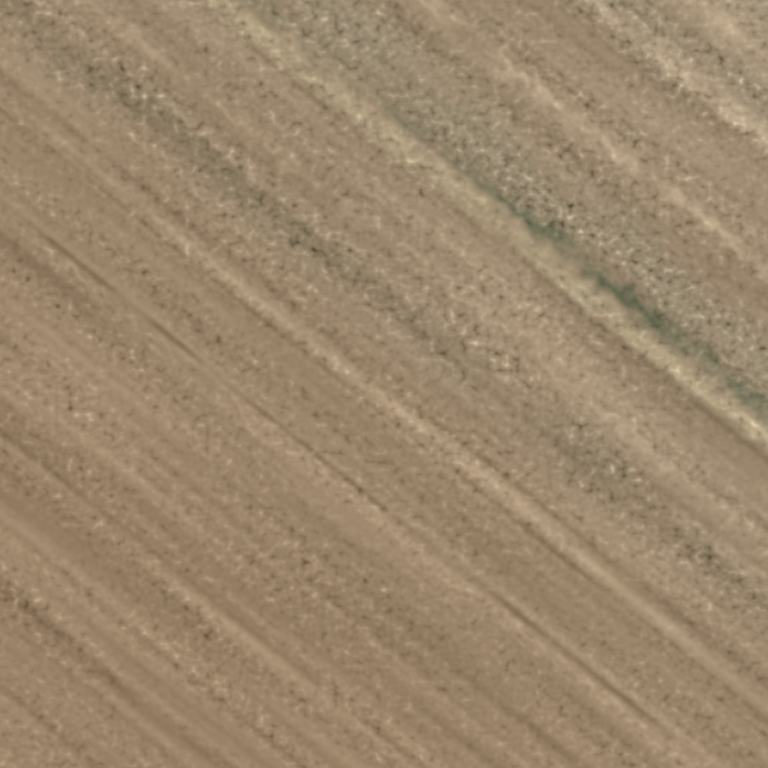
Reproduce this texture procedurally as a WebGL 2 fragment shader.

```glsl
#version 300 es
precision highp float;

uniform vec2 u_resolution;
out vec4 fragColor;

vec2 hashGradient(vec2 cell) {
    vec3 p = fract(cell.xyx * vec3(0.1031, 0.1030, 0.0973));
    p += dot(p, p.yzx + 33.33);
    float angle = 6.2832 * fract((p.x + p.y) * p.z);
    return vec2(cos(angle), sin(angle));
}

float gradientNoise(vec2 p) {
    vec2 i = floor(p), f = fract(p);
    vec2 w = f * f * f * (f * (f * 6.0 - 15.0) + 10.0);
    float a = dot(hashGradient(i), f);
    float b = dot(hashGradient(i + vec2(1, 0)), f - vec2(1, 0));
    float c = dot(hashGradient(i + vec2(0, 1)), f - vec2(0, 1));
    float d = dot(hashGradient(i + vec2(1, 1)), f - vec2(1, 1));
    return mix(mix(a, b, w.x), mix(c, d, w.x), w.y);
}

// Soft stripe at a given distance across the field
float stripe(float across, float center, float width) {
    float t = (across - center) / width;
    return exp(-t * t);
}

// Plough streaks: noise stretched along the furrows
float streaks(float along, float across) {
    float sum = 0.0, gain = 1.0;
    vec2 p = vec2(along * 1.3, across * 15.0);
    for (int i = 0; i < 4; i++) {
        sum += gain * gradientNoise(p + float(i) * 37.0);
        p *= vec2(1.5, 1.9);
        gain *= 0.9;
    }
    return sum;
}

// Clods and stubble: mostly faint, with sparse strong flecks
float grain(vec2 p) {
    float fleck = gradientNoise(p * vec2(72.0, 84.0) + 11.0)
                + 0.8 * gradientNoise(p * vec2(125.0, 140.0) + 23.0);
    return fleck * (0.5 + 1.6 * abs(fleck)) + 0.25 * gradientNoise(p * 210.0);
}

void main() {
    vec2 uv = gl_FragCoord.xy / u_resolution;

    // Furrow coordinates, slightly bent
    float along = dot(uv, vec2(0.782, -0.623));
    float across = dot(uv, vec2(0.623, 0.782));
    across += 0.004 * gradientNoise(vec2(along * 4.0, across * 3.0));
    float ragged = across + 0.016 * gradientNoise(uv * 48.0);
    float patches = 0.8 + 1.1 * gradientNoise(vec2(along * 7.0, across * 16.0) + 5.0);

    // Weedy strips
    float weeds = 0.7 * stripe(ragged, 0.785, 0.028)
                + 0.9 * stripe(ragged, 1.03, 0.045)
                + 0.6 * smoothstep(1.15, 1.36, ragged)
                + 0.25 * smoothstep(0.6, 0.9, across);
    weeds = clamp(weeds * patches, 0.0, 1.0);

    // Even furrows, clearest toward the lower left
    float furrow = sin(across * 195.0 + 3.0 * gradientNoise(vec2(along * 2.0, across * 6.0)));
    float tone = 0.015 * furrow * (1.0 - smoothstep(0.4, 0.75, across));
    tone += 0.052 * streaks(along, across);

    // Wheel tracks: dark ruts beside pale ridges
    float wear = clamp(0.9 + 1.6 * gradientNoise(vec2(along * 13.0, across * 25.0)), 0.2, 1.3);
    tone -= wear * (0.085 * stripe(across, 0.577, 0.0045)
                  + 0.06 * stripe(across, 0.707, 0.005)
                  + 0.05 * stripe(across, 0.671, 0.004)
                  + 0.05 * stripe(across, 0.344, 0.005)
                  + 0.05 * stripe(across, 0.181, 0.005)
                  + 0.05 * stripe(ragged, 1.09, 0.010)
                  + 0.06 * stripe(across, 0.938, 0.005));
    tone += wear * (0.045 * stripe(ragged, 0.562, 0.006)
                  + 0.06 * stripe(across, 0.688, 0.007)
                  + 0.055 * stripe(ragged, 0.853, 0.008)
                  + 0.04 * stripe(ragged, 0.812, 0.007)
                  + 0.09 * stripe(ragged, 1.128, 0.008)
                  + 0.10 * stripe(ragged, 1.262, 0.011)
                  + 0.08 * stripe(ragged, 1.345, 0.020));

    // Speckle, rougher among the weeds and uneven between rows
    float rows = 0.8 + 1.2 * gradientNoise(vec2(along * 3.0, across * 30.0) + 71.0);
    tone += grain(uv) * (0.068 * max(rows, 0.3) + 0.065 * weeds);

    vec3 soil = mix(vec3(0.602, 0.511, 0.407), vec3(0.618, 0.538, 0.435),
                    smoothstep(0.2, 1.1, across));
    vec3 color = mix(soil, vec3(0.592, 0.543, 0.452), 0.7 * weeds);
    color -= 0.055 * stripe(ragged, 0.785, 0.018) * patches;

    // Green ditch with a pale grassy bank
    float bank = stripe(ragged, 0.957, 0.011);
    color = mix(color, vec3(0.75, 0.69, 0.56), 0.75 * bank * clamp(wear, 0.5, 1.0));
    float growth = 0.3 + 0.5 * smoothstep(-0.02, 0.12, along);
    float ditch = stripe(ragged, 0.987, 0.012) * growth * clamp(wear, 0.5, 1.1);
    color = mix(color, vec3(0.36, 0.38, 0.29), ditch);

    color += tone * vec3(1.0, 0.94, 0.86);
    fragColor = vec4(clamp(color, 0.0, 1.0), 1.0);
}
```
